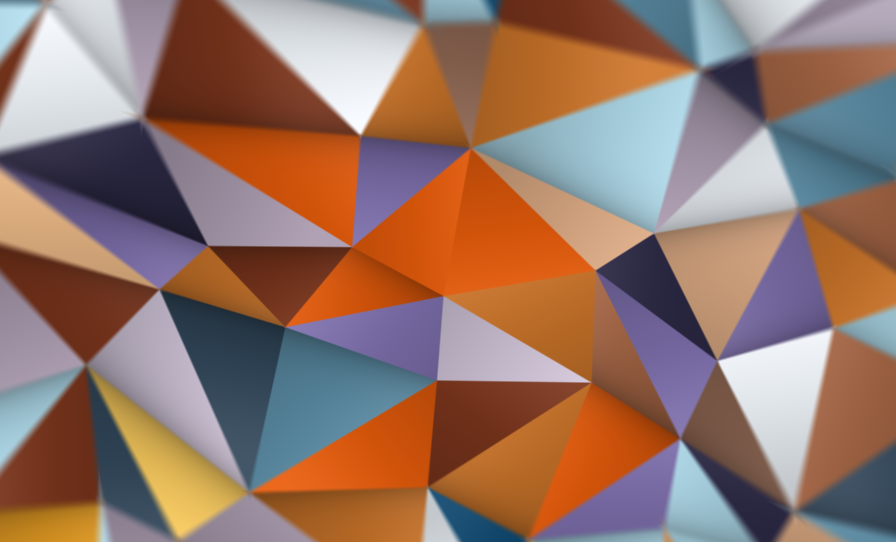
Reproduce this background procedurally as a Shadertoy shader.

```glsl
// Folded paper relief: a jittered lattice is split into triangular facets, each with
// a flat palette colour, a soft slope of light and a shaded crease. Facet borders are
// crisp around the middle and melt away towards the rim like a shallow depth of field.

vec2 hash2(vec2 p) {
    vec3 q = fract(p.xyx * vec3(0.1031, 0.1030, 0.0973) + 0.37);
    q += dot(q, q.yzx + 33.33);
    return fract((q.xx + q.yz) * q.zy);
}

float cross2(vec2 a, vec2 b) { return a.x * b.y - a.y * b.x; }

// Positive on the left of the line from a to b.
float edgeDistance(vec2 p, vec2 a, vec2 b) {
    return cross2(b - a, p - a) / length(b - a);
}

vec3 pick(float t, vec3 a, vec3 b, vec3 c) {
    return t < 0.4 ? a : t < 0.75 ? b : c;
}

// Tone runs from warm to cool families; variant selects a shade inside a family.
vec3 paperColour(float tone, float variant) {
    if (tone < 0.21) return pick(variant, vec3(0.73, 0.42, 0.15), vec3(0.83, 0.33, 0.04), vec3(0.85, 0.58, 0.13));
    if (tone < 0.33) return pick(variant, vec3(0.60, 0.37, 0.25), vec3(0.44, 0.19, 0.10), vec3(0.50, 0.36, 0.29));
    if (tone < 0.40) return pick(variant, vec3(0.84, 0.66, 0.48), vec3(0.80, 0.62, 0.48), vec3(0.91, 0.74, 0.34));
    if (tone < 0.66) return pick(variant, vec3(0.88, 0.90, 0.92), vec3(0.74, 0.70, 0.77), vec3(0.64, 0.80, 0.86));
    if (tone < 0.88) return pick(variant, vec3(0.33, 0.51, 0.60), vec3(0.60, 0.55, 0.62), vec3(0.45, 0.40, 0.62));
    return pick(variant, vec3(0.04, 0.25, 0.39), vec3(0.16, 0.15, 0.25), vec3(0.18, 0.26, 0.33));
}

// Weighted colour of one counter-clockwise facet, coverage in alpha.
vec4 facet(vec2 p, vec2 a, vec2 b, vec2 c, float blur, vec2 cell, float half_) {
    float ab = edgeDistance(p, a, b);
    float bc = edgeDistance(p, b, c);
    float ca = edgeDistance(p, c, a);
    float coverage = smoothstep(-blur, blur, min(ab, min(bc, ca)));
    if (coverage <= 0.0) return vec4(0.0);

    // Evenly spread tones, leaning warm in the middle and cool outside.
    vec2 rnd = hash2(cell * 2.0 + half_ * 17.0 + 61.0);
    vec2 centre = (a + b + c) / 3.0;
    float tone = fract(dot(cell, vec2(0.755, 0.57)) + half_ * 0.41 + 0.16 * rnd.x + 0.08);
    tone = pow(tone, mix(1.6, 0.85, smoothstep(0.2, 0.55, length(centre))));
    vec3 colour = paperColour(tone, rnd.y);

    // Light slopes across the sheet.
    vec2 look = hash2(cell + half_ * 29.0 + 113.0);
    float angle = 6.2832 * look.x;
    float slope = clamp(dot(p - centre, vec2(cos(angle), sin(angle))) / 0.16, -1.0, 1.0);
    colour *= 1.0 + 0.13 * slope;
    colour = mix(colour, vec3(0.80, 0.74, 0.74), 0.10 * smoothstep(-0.2, 1.0, slope));

    // Shadow gathers along one fold on part of the facets.
    float crease = exp(-max(ab, 0.0) / 0.035);
    colour *= 1.0 - 0.28 * crease * step(0.5, look.y);
    return vec4(colour, 1.0) * coverage;
}

vec2 latticePoint(vec2 cell, vec2 size) {
    return (cell + 0.8 * (hash2(cell + 40.0) - 0.5)) * size;
}

void mainImage(out vec4 fragColor, in vec2 fragCoord) {
    vec2 view = (fragCoord - 0.5 * iResolution.xy) / iResolution.y;

    // Focus lies slightly below the middle.
    float defocus = smoothstep(0.22, 0.62, length((view + vec2(0.0, 0.08)) * vec2(0.55, 1.0)));
    float blur = max(mix(0.002, 0.015, defocus), 0.8 / iResolution.y);

    // Tilted lattice of wide cells.
    vec2 size = vec2(0.27, 0.205);
    vec2 p = mat2(0.966, 0.259, -0.259, 0.966) * view;
    vec2 home = floor(p / size);

    vec4 total = vec4(0.0);
    for (int j = -1; j <= 1; j++) {
        for (int i = -1; i <= 1; i++) {
            vec2 cell = home + vec2(i, j);
            vec2 a = latticePoint(cell, size);
            vec2 b = latticePoint(cell + vec2(1, 0), size);
            vec2 c = latticePoint(cell + vec2(1, 1), size);
            vec2 d = latticePoint(cell + vec2(0, 1), size);

            // Fold along the diagonal that leaves both halves unflipped.
            float foldAC = min(cross2(b - a, c - a), cross2(c - a, d - a));
            float foldBD = min(cross2(b - a, d - a), cross2(c - b, d - b));
            if (foldAC > foldBD) {
                total += facet(p, a, b, c, blur, cell, 0.0);
                total += facet(p, c, d, a, blur, cell, 1.0);
            } else {
                total += facet(p, a, b, d, blur, cell, 0.0);
                total += facet(p, c, d, b, blur, cell, 1.0);
            }
        }
    }
    fragColor = vec4(total.rgb / max(total.a, 0.001), 1.0);
}
```
